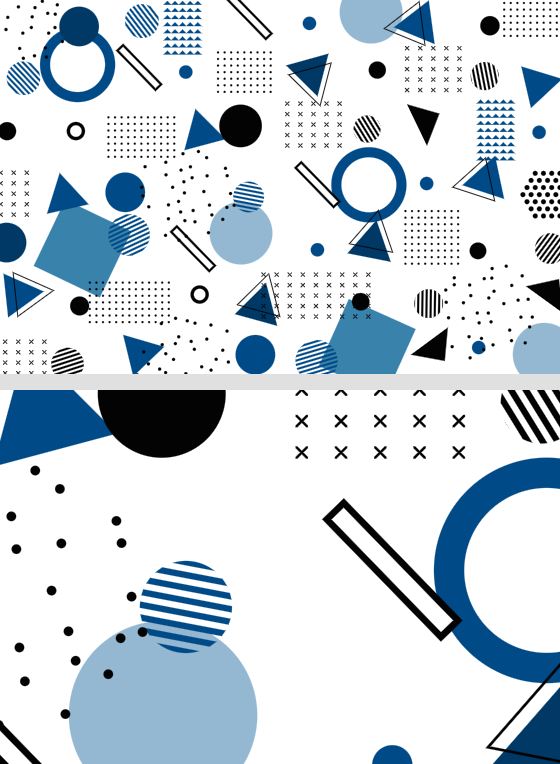
Top: the whole. Bottom: its middle third, enlarged.
A Shadertoy shader for this background:

```glsl
// Scattered flat geometric shapes in blue and black, with dot, cross and tooth patterns on white.

const vec3 BLACK = vec3(0.01);
const vec3 BLUE = vec3(0.0, 0.29, 0.53);
const vec3 NAVY = vec3(0.0, 0.22, 0.40);

float hash(vec2 p) {
    return fract(sin(dot(p, vec2(127.1, 311.7))) * 4375.5);
}

vec2 hash2(vec2 p) {
    return vec2(hash(p), hash(p + 17.3));
}

vec2 rotate(vec2 p, float a) {
    return mat2(cos(a), sin(a), -sin(a), cos(a)) * p;
}

// Antialiased coverage of a signed distance
float cover(float d) {
    return clamp(0.5 - 0.85 * d * iResolution.y, 0.0, 1.0);
}

void paint(inout vec3 col, vec3 ink, float d) {
    col = mix(col, ink, cover(d));
}

float box(vec2 p, vec2 halfSize) {
    vec2 d = abs(p) - halfSize;
    return max(d.x, d.y);
}

float triangle(vec2 p, float inradius) {
    return max(abs(p.x) * 0.866 + p.y * 0.5, -p.y) - inradius;
}

float stripedDisc(vec2 p, float r, float angle) {
    float s = rotate(p, angle).y / 0.0112;
    return max(length(p) - r, (abs(fract(s) - 0.5) - 0.25) * 0.0112);
}

// Index of the nearest tile in a finite grid
vec2 tile(vec2 p, vec2 pitch, vec2 count) {
    return clamp(round(p / pitch), -count, count);
}

float dotGrid(vec2 p, vec2 count) {
    return length(p - 0.0176 * tile(p, vec2(0.0176), count)) - 0.0028;
}

float crossGrid(vec2 p, vec2 count) {
    vec2 pitch = vec2(0.035, 0.028);
    vec2 g = abs(p - pitch * tile(p, pitch, count));
    return max(abs(g.x - g.y) * 0.7 - 0.0011, max(g.x, g.y) - 0.0055);
}

float looseDots(vec2 p, float seed) {
    vec2 id = tile(p, vec2(0.036), vec2(3.0));
    vec2 offset = (hash2(id + seed) - 0.5) * 0.024;
    float dropped = step(0.8, hash(id - seed)) + step(3.7, length(id));
    return length(p - 0.036 * id - offset) - 0.0043 + dropped;
}

float toothRows(vec2 p) {
    vec2 pitch = vec2(0.0203, 0.019);
    vec2 g = p - pitch * tile(p, pitch, vec2(2.0, 4.0));
    return max((abs(g.x) + g.y - 0.0085) * 0.7, -g.y - 0.002);
}

float dottedDisc(vec2 p) {
    float row = round(p.y / 0.019);
    float shift = 0.011 * mod(row, 2.0);
    float column = round((p.x - shift) / 0.022);
    vec2 centre = vec2(column * 0.022 + shift, row * 0.019);
    return length(p - centre) - 0.0066 + step(0.07, length(centre));
}

// Large shapes and pattern patches; black patterns gather in ink
void drawLarge(inout vec3 col, inout float ink, vec2 q, int slot, float h) {
    float n = float(slot);
    if (slot < 5) ink = max(ink, cover(dotGrid(q, vec2(4.0 + mod(n, 3.0), 3.0 + mod(n, 2.0)))));
    else if (slot < 10) ink = max(ink, cover(crossGrid(q, vec2(1.0 + mod(n, 4.0), 2.0))));
    else if (slot < 14) ink = max(ink, cover(looseDots(rotate(q, h * 3.0), n)));
    else if (slot < 16) paint(col, BLUE, toothRows(q));
    else if (slot < 18) paint(col, vec3(0.22, 0.51, 0.67), box(rotate(q, 0.25 + 0.25 * h), vec2(0.098)));
    else if (slot < 20) paint(col, BLUE, abs(length(q) - 0.087) - 0.0135);
    else if (slot < 23) paint(col, vec3(0.58, 0.72, 0.82), length(q) - 0.084);
    else ink = max(ink, cover(dottedDisc(q)));
}

void drawSmall(inout vec3 col, vec2 q, int slot, float h) {
    vec2 t = rotate(q, floor(h * 4.0) * 1.571 + 0.3 * sin(h * 40.0));
    if (slot < 5) paint(col, BLACK, stripedDisc(q, 0.032 + 0.012 * h, h * 3.0));
    else if (slot < 10) paint(col, BLUE, stripedDisc(q, 0.04 + 0.017 * h, h * 3.0));
    else if (slot < 16) {
        paint(col, slot < 13 ? BLUE : NAVY, triangle(t, 0.034));
        paint(col, BLACK, abs(triangle(t - vec2(0.0, 0.026), 0.034)) - 0.0012);
    }
    else if (slot < 20) paint(col, BLUE, triangle(t, 0.033));
    else if (slot < 23) paint(col, BLACK, triangle(vec2(t.x + 0.4 * t.y, t.y * 0.85), 0.026));
    else if (slot < 27) {
        float bar = box(rotate(q, 0.8), vec2(0.073, 0.0105));
        paint(col, vec3(1.0), bar);
        paint(col, BLACK, abs(bar) - 0.003);
    }
    else if (slot < 33) paint(col, BLACK, length(q) - 0.021 - 0.006 * h);
    else if (slot < 34) paint(col, BLACK, length(q) - 0.057);
    else if (slot < 38) paint(col, slot < 36 ? BLUE : NAVY, length(q) - 0.053);
    else if (slot < 44) paint(col, BLUE, length(q) - 0.018);
    else paint(col, BLACK, abs(length(q) - 0.02) - 0.0045);
}

void mainImage(out vec4 fragColor, in vec2 fragCoord) {
    vec2 p = (fragCoord - 0.5 * iResolution.xy) / iResolution.y;
    vec3 col = vec3(1.0);
    float ink = 0.0;
    // Every third cell of a 10 by 7 layout is large and painted first
    for (int i = 0; i < 70; i++) {
        int m = i - 24;
        int id = i < 24 ? 3 * i : m + m / 2 + 1;
        vec2 cell = vec2(id % 10, id / 10);
        vec2 centre = ((cell + 0.5) / vec2(10.0, 7.0) - 0.5) * vec2(iResolution.x / iResolution.y, 1.0) * 1.05;
        vec2 q = p - centre - (hash2(cell) - 0.5) * 0.055;
        if (dot(q, q) > 0.05) continue;
        float h = hash(cell + 5.7);
        if (i < 24) drawLarge(col, ink, q, (i * 5 + 6) % 24, h);
        else drawSmall(col, q, (m * 17) % 46, h);
    }
    fragColor = vec4(mix(col, BLACK, ink), 1.0);
}
```
